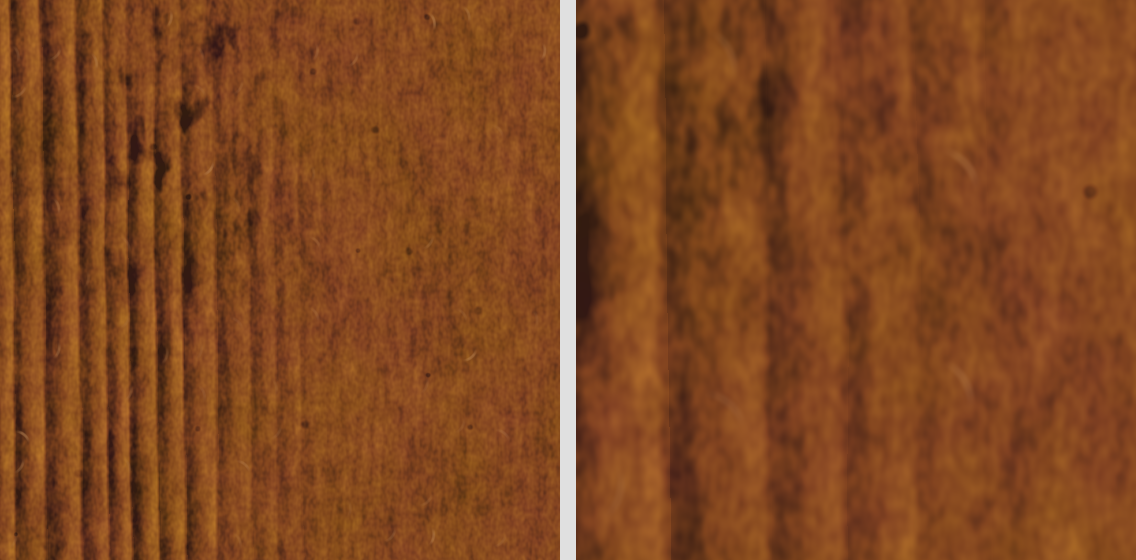
Left: the whole. Right: its middle third, enlarged.
Give the GLSL for this texture, as a Shadertoy shader.

```glsl
// Weathered amber-brown wood: ridged vertical grain on the left fading into a mottled flat face.

#define RIDGES 20.0        // ridges across the canvas
#define RIDGE_DEPTH 1.0    // contrast of the ridges
#define RIDGE_FADE 0.68    // x where the ridges vanish
#define LEAN 0.012         // sideways drift toward the bottom
#define MOTTLE 0.40        // strength of soft blotches
#define FIBRE 0.30         // strength of fine vertical fibres
#define GRAIN 0.32         // strength of the finest speckle
#define FLECKS 0.22        // share of cells with a pale scratch
#define PITS 0.16          // share of cells with a dark pit
#define DARK vec3(0.20, 0.10, 0.07)
#define MID vec3(0.51, 0.27, 0.115)
#define LIGHT vec3(0.70, 0.44, 0.16)

vec2 hash2(vec2 p) {
    vec3 q = fract(p.xyx * vec3(0.1031, 0.1030, 0.0973));
    q += dot(q, q.yzx + 33.33);
    return fract((q.xx + q.yz) * q.zy);
}

float corner(vec2 cell, vec2 offset, vec2 f) {
    float angle = 6.2832 * hash2(cell + offset).x;
    return dot(vec2(cos(angle), sin(angle)), f - offset);
}

// Gradient noise, roughly -0.7 to 0.7
float noise(vec2 p) {
    vec2 i = floor(p), f = p - i;
    vec2 w = f * f * f * (f * (f * 6.0 - 15.0) + 10.0);
    float low = mix(corner(i, vec2(0, 0), f), corner(i, vec2(1, 0), f), w.x);
    float high = mix(corner(i, vec2(0, 1), f), corner(i, vec2(1, 1), f), w.x);
    return mix(low, high, w.y);
}

float fbm(vec2 p) {
    float sum = 0.0, weight = 1.0;
    for (int i = 0; i < 3; i++) {
        sum += weight * noise(p);
        p = p * 2.03 + 17.3;
        weight *= 0.6;
    }
    return sum;
}

// Dark groove, slow rise to a bright crest, sharp fall
float ridgeProfile(float phase) {
    float rise = smoothstep(0.12, 0.85, phase);
    float crest = 1.0 - smoothstep(0.86, 1.0, phase);
    float groove = exp(-pow((phase - 0.10) / 0.13, 2.0));
    return mix(-0.50, 0.48, rise * crest) - 0.24 * groove;
}

float ridges(vec2 p) {
    float x = p.x - LEAN * (1.0 - p.y) + 0.004 * noise(vec2(p.x * 6.0, p.y * 5.0));
    float u = x * RIDGES + 0.55 * noise(vec2(x * 8.0, 3.7)) + 0.4;
    float lane = floor(u);
    float wear = 1.0 + 0.8 * noise(vec2(lane * 7.31, p.y * 4.0));
    float fade = mix(1.0, 0.42, smoothstep(0.30, 0.44, p.x))
               * (1.0 - smoothstep(0.45, RIDGE_FADE, p.x));
    float top = smoothstep(0.65, 0.95, p.y) * smoothstep(0.02, 0.32, p.x);
    return ridgeProfile(u - lane) * wear * fade * (1.0 - 0.7 * top);
}

// Short curved scratches, one per chosen cell
float flecks(vec2 p) {
    vec2 q = p * 15.0, cell = floor(q);
    vec2 pick = hash2(cell + 41.0), place = hash2(cell + 73.0);
    vec2 d = q - cell - mix(vec2(0.35), vec2(0.65), place);
    float angle = (pick.y - 0.5) * 1.8;
    d = mat2(cos(angle), sin(angle), -sin(angle), cos(angle)) * d;
    d.x += 1.2 * d.y * d.y;
    float body = 1.0 - smoothstep(0.01, 0.06, abs(d.x));
    body *= 1.0 - smoothstep(0.06, 0.26, abs(d.y));
    return body * step(pick.x, FLECKS) * mix(0.3, 1.0, place.x * place.x);
}

// Small round pits, one per chosen cell
float pits(vec2 p) {
    vec2 q = p * 10.0, cell = floor(q);
    vec2 pick = hash2(cell + 119.0);
    vec2 d = q - cell - mix(vec2(0.25), vec2(0.75), hash2(cell + 151.0));
    float size = mix(0.05, 0.11, pick.y);
    return step(pick.x, PITS) * (1.0 - smoothstep(size * 0.3, size, length(d)));
}

void mainImage(out vec4 fragColor, in vec2 fragCoord) {
    vec2 p = fragCoord / iResolution.xy;

    // Tone: -1 is DARK, 0 is MID, 1 is LIGHT
    float tone = 0.10 + RIDGE_DEPTH * ridges(p);
    tone += MOTTLE * 0.6 * fbm(p * vec2(7.0, 5.0) + 5.0);
    tone += MOTTLE * fbm(p * vec2(48.0, 28.0) + 31.0);
    tone += FIBRE * noise(p * vec2(85.0, 9.0) + 11.0);
    tone += GRAIN * noise(p * vec2(150.0, 105.0) + 57.0);

    // Stains gathered where the ridges die out
    float stainZone = exp(-pow((p.x - 0.32) / 0.17, 2.0)) * smoothstep(0.30, 0.65, p.y);
    tone -= 0.9 * stainZone * smoothstep(0.05, 0.55, fbm(p * vec2(17.0, 9.0) + 83.0));
    tone -= 0.6 * pits(p);
    tone = clamp(tone, -1.0, 1.1);

    vec3 color = tone < 0.0 ? mix(MID, DARK, -tone) : mix(MID, LIGHT, tone);

    // Drift between reddish and amber varnish, then pale scratches
    float amber = noise(p * vec2(9.0, 6.0) + 140.0) + 0.5 * noise(p * 38.0 + 90.0);
    color += amber * vec3(0.0, 0.025, -0.03);
    color = mix(color, vec3(0.76, 0.56, 0.36), 0.45 * flecks(p));
    fragColor = vec4(color, 1.0);
}
```
